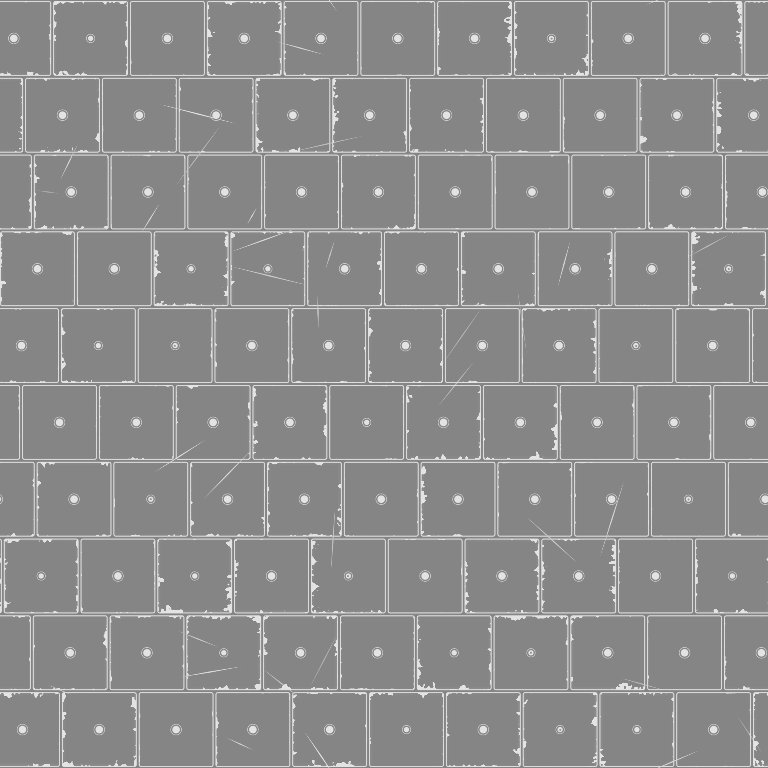
A three.js fragment shader for this texture map:

```glsl
varying vec2 vUv;

float hash(vec2 p) {
  p = fract(p * vec2(0.1031, 0.1137));
  p += dot(p, p.yx + 33.33);
  return fract((p.x + p.y) * p.x * 17.3);
}

vec2 gradient(vec2 cell) {
  float angle = 6.2832 * hash(cell + 7.0);
  return vec2(cos(angle), sin(angle));
}

float gradientNoise(vec2 p) {
  vec2 i = floor(p), f = fract(p);
  vec2 u = f * f * (3.0 - 2.0 * f);
  vec2 e = vec2(1.0, 0.0);
  float low = mix(dot(gradient(i), f), dot(gradient(i + e), f - e), u.x);
  float high = mix(dot(gradient(i + e.yx), f - e.yx), dot(gradient(i + 1.0), f - 1.0), u.x);
  return mix(low, high, u.y);
}

// Soft coverage of the region where a signed distance is negative
float fill(float d, float soft) {
  return 1.0 - smoothstep(-soft, soft, d);
}

float roundedBox(vec2 p, vec2 halfSize, float radius) {
  vec2 q = abs(p) - halfSize + radius;
  return length(max(q, 0.0)) + min(max(q.x, q.y), 0.0) - radius;
}

// Horizontal shift of each course, counted from the bottom
float courseShift(float row) {
  vec4 shifts = row < 4.0 ? vec4(0.793, 0.414, 0.036, 0.464)
              : row < 8.0 ? vec4(0.275, 0.780, 0.988, 0.427)
              : vec4(0.314, 0.680, 0.0, 0.0);
  return dot(shifts, vec4(equal(vec4(0.0, 1.0, 2.0, 3.0), vec4(mod(row, 4.0)))));
}

// Ragged flakes growing inward from the four sides; y holds a faint haze
vec2 edgeWear(vec2 p, vec2 id) {
  vec2 wear = vec2(0.0);
  float tileWear = 0.25 + 0.75 * smoothstep(0.15, 0.8, hash(id + 41.0));
  for (int i = 0; i < 4; i++) {
    float side = float(i);
    bool upright = i < 2;
    float depth = upright ? p.x : p.y;
    float along = upright ? p.y : p.x;
    if (mod(side, 2.0) > 0.5) depth = 1.0 - depth;
    float amount = tileWear * hash(id * 3.0 + side * 19.0 + 5.0);
    if (i == 3) amount *= 0.6;
    float seed = id.x * 13.7 + id.y * 37.3 + side * 5.3;
    float flakes = gradientNoise(vec2(along * (upright ? 8.0 : 5.0), seed))
                 + 0.7 * gradientNoise(vec2(along * 23.0, seed + depth * 18.0));
    float reach = 0.19 * amount * max(flakes - 0.04, 0.0);
    wear.x = max(wear.x, fill(depth - 0.019 - reach, 0.006));
    wear.y = max(wear.y, amount * (1.0 - smoothstep(0.015, 0.075, depth)));
  }
  return wear;
}

// Central rivet with a thin outer ring; small ones may be pitted
float rivet(vec2 p, vec2 id) {
  float r = length(p);
  float kind = hash(id + 83.0);
  float size = kind < 0.2 ? 0.034 : 0.049;
  float disc = fill(r - size, 0.007);
  if (kind < 0.12) {
    vec2 offset = 0.012 * vec2(hash(id + 3.0) - 0.5, hash(id + 9.0) - 0.5);
    disc *= 1.0 - 0.85 * fill(length(p - offset) - 0.013, 0.007);
  }
  return max(disc, 0.8 * fill(abs(r - size - 0.021) - 0.004, 0.006));
}

// Tapered straight scratches that cross the joints
float scratches(vec2 uv) {
  float mark = 0.0;
  for (int i = 0; i < 32; i++) {
    vec2 key = vec2(float(i) * 5.0 + 2.0, 61.0);
    vec2 center = vec2(hash(key), hash(key + 17.0));
    float angle = 3.1416 * hash(key + 29.0);
    vec2 axis = vec2(cos(angle), sin(angle));
    vec2 p = fract(uv - center + 0.5) - 0.5;
    float along = dot(p, axis);
    float across = abs(dot(p, vec2(-axis.y, axis.x)));
    float taper = 1.0 - abs(along) / mix(0.012, 0.055, hash(key + 43.0));
    float line = fill(across - 0.0008 * taper, 0.0006) * smoothstep(0.0, 0.25, taper);
    mark = max(mark, line * mix(0.4, 1.0, hash(key + 71.0)));
  }
  return mark;
}

void main() {
  vec2 grid = vUv * 10.0;
  float row = min(floor(grid.y), 9.0);
  grid.x -= courseShift(row);
  vec2 id = vec2(mod(floor(grid.x), 10.0), row);
  vec2 p = vec2(fract(grid.x), grid.y - row);

  // Tile outline and worn borders
  float edge = roundedBox(p - 0.5, vec2(0.5), 0.045);
  float rim = fill(abs(edge + 0.019) - 0.007, 0.006);
  vec2 wear = edgeWear(p, id) * fill(edge + 0.014, 0.005);

  float light = max(max(0.92 * rim, wear.x), 0.12 * wear.y);
  light = max(light, rivet(p - 0.5, id));
  light = max(light, scratches(vUv));
  gl_FragColor = vec4(vec3(mix(0.52, 0.89, light)), 1.0);
}
```
